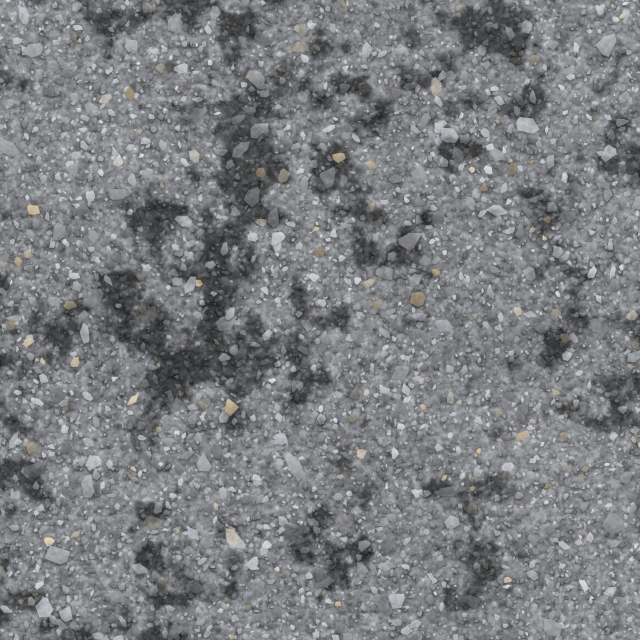
This texture is drawn by a WebGL 2 fragment shader. Its source:

```glsl
#version 300 es
precision highp float;
// Worn grey asphalt: angular stone chips in binder with dark tar stains.

uniform vec2 u_resolution;
out vec4 fragColor;

const float TAU = 6.28319;
const float SOFTNESS = 0.001;
const vec3 COOL_GREY = vec3(0.982, 1.0, 1.024);
const vec3 OCHRE = vec3(1.10, 1.0, 0.83);

vec4 hash4(vec2 cell, float seed) {
    vec4 q = fract(vec4(cell, seed, cell.x) * vec4(0.1031, 0.1030, 0.0973, 0.1099));
    q += dot(q, q.wzxy + 33.33);
    return fract((q.xxyz + q.yzzw) * q.zywx);
}

float valueNoise(vec2 p, float seed) {
    vec2 i = floor(p), f = fract(p);
    f = f * f * (3.0 - 2.0 * f);
    float low = mix(hash4(i, seed).x, hash4(i + vec2(1, 0), seed).x, f.x);
    float high = mix(hash4(i + vec2(0, 1), seed).x, hash4(i + vec2(1, 1), seed).x, f.x);
    return mix(low, high, f.y);
}

float fbm(vec2 p, float seed) {
    float sum = 0.0, weight = 0.533;
    for (int i = 0; i < 4; i++) {
        sum += weight * valueNoise(p, seed + float(i));
        p = mat2(1.6, 1.2, -1.2, 1.6) * p + 7.3;
        weight *= 0.5;
    }
    return sum;
}

// Signed distance to a random convex polygon, stretched along a random axis.
float chipDistance(vec2 p, float radius, vec2 id, float seed) {
    vec4 shape = hash4(id, seed + 11.0);
    float angle = TAU * shape.x, stretch = mix(0.72, 1.38, shape.y);
    p = mat2(cos(angle), sin(angle), -sin(angle), cos(angle)) * p;
    p *= vec2(stretch, 1.0 / stretch);
    float d = -radius;
    for (int i = 0; i < 6; i++) {
        vec4 side = hash4(id, seed + 20.0 + float(i));
        float a = TAU * (float(i) + 0.75 * side.x) / 6.0;
        d = max(d, dot(p, vec2(cos(a), sin(a))) - radius * mix(0.6, 1.05, side.y));
    }
    return d;
}

// Lays one size class of chips over the given colour.
vec3 layChips(vec3 under, vec2 uv, float cells, float density, float stain,
              float stainEffect, float warmShare, float seed) {
    vec2 grid = uv * cells;
    float blur = cells * max(SOFTNESS, 0.8 / u_resolution.y);
    vec3 color = under;
    for (int y = -1; y <= 1; y++)
    for (int x = -1; x <= 1; x++) {
        vec2 id = floor(grid) + vec2(x, y);
        vec4 place = hash4(id, seed);
        if (place.x > density) continue;
        vec4 look = hash4(id, seed + 5.0);
        vec2 p = grid - id - 0.5 - 0.8 * (place.yz - 0.5);
        float radius = mix(0.27, 0.52, place.w * place.w);
        float d = chipDistance(p, radius, id, seed);

        // Dark crevice around some chips, deeper on the lower side.
        float side = clamp(0.65 - 0.35 * p.y / radius, 0.2, 1.0);
        float crevice = exp(-max(d, 0.0) / (blur * 1.5)) * look.y * look.y * side;
        color *= 1.0 - 0.58 * crevice;

        float tone = mix(0.45, 0.83, pow(look.x, 1.3));
        tone *= 1.0 - stainEffect * stain;
        tone += 0.05 * p.y / radius;
        vec3 tint = look.z < warmShare ? mix(COOL_GREY, OCHRE, 0.2 + 0.8 * look.w) : COOL_GREY;
        float cover = 1.0 - smoothstep(-blur, blur, d);
        color = mix(color, tone * tint, cover * mix(0.7, 1.0, look.w));
    }
    return color;
}

// Ragged tar patches, gathered in the upper left half.
float tarStain(vec2 uv) {
    vec2 offset = (uv - vec2(0.33, 0.68)) / vec2(0.24, 0.36);
    float gathering = 0.10 * exp(-dot(offset, offset));
    float ragged = 0.55 * fbm(uv * 8.0, 40.0) + 0.45 * fbm(uv * 30.0, 50.0);
    return smoothstep(0.54, 0.67, ragged + gathering);
}

void main() {
    vec2 uv = gl_FragCoord.xy / u_resolution.y;
    float stain = tarStain(uv);

    // Binder, mottled at several scales.
    float mottle = fbm(uv * 90.0, 60.0) - 0.5;
    float grit = fbm(uv * 200.0, 70.0) - 0.5;
    float binder = (0.55 + 0.22 * mottle + 0.28 * grit) * (1.0 - 0.52 * stain);
    vec3 color = binder * COOL_GREY;

    // Chips from fine to coarse.
    color = layChips(color, uv, 145.0, 0.55, stain, 0.48, 0.02, 100.0);
    color = layChips(color, uv, 92.0, 0.50, stain, 0.42, 0.04, 200.0);
    color = layChips(color, uv, 56.0, 0.36, stain, 0.30, 0.07, 300.0);
    color = layChips(color, uv, 31.0, 0.17, stain, 0.20, 0.17, 400.0);

    // Surface dust and broad fading.
    float dust = 0.015 + 0.15 * (fbm(uv * 170.0, 80.0) - 0.5);
    float fading = 0.08 * (fbm(uv * 4.0, 90.0) - 0.5);
    fragColor = vec4(clamp(color + dust + fading, 0.0, 1.0), 1.0);
}
```
